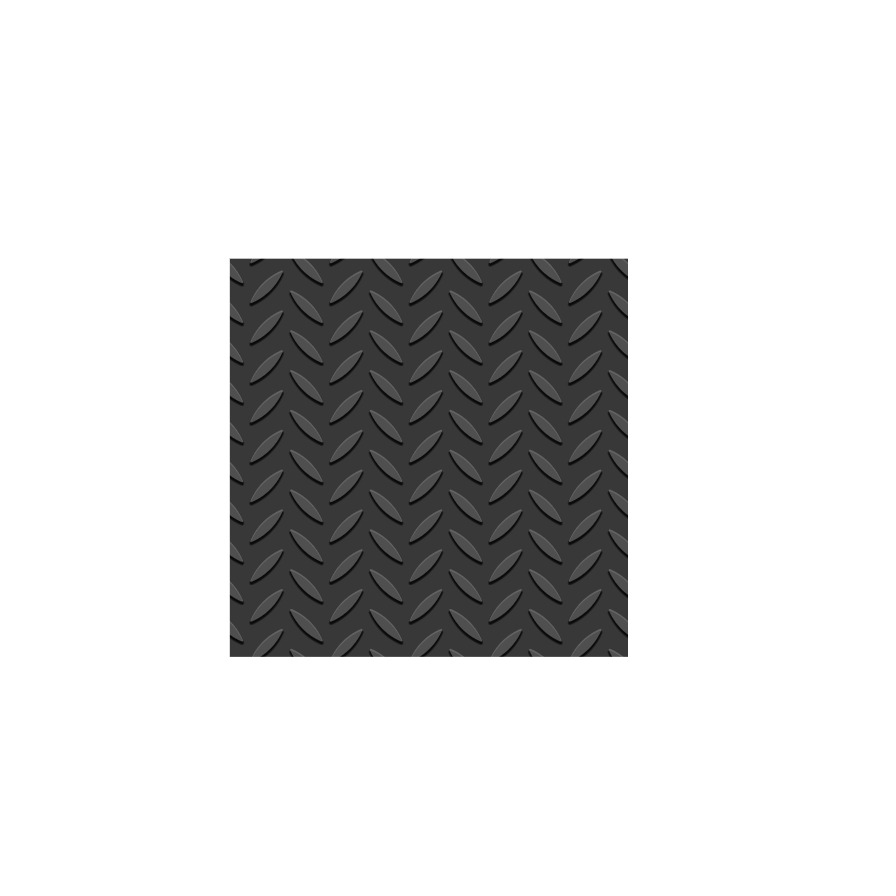
This texture is drawn by a Shadertoy shader. Its source:

```glsl
#define PLATE_LOW vec2(0.2565, 0.2669)  // lower left corner of the plate
#define PLATE_SIZE 0.4444               // side of the plate, in canvas units
#define REPEATS 5.0                     // column pairs across the plate
#define PHASE vec2(0.462, 0.147)        // centre of the first rising lug
#define LUG vec2(0.27, 0.052)           // half length and half width of a lug
#define ROUNDING 0.013                  // softening of the lug tips
#define HIGHLIGHT 0.022                 // thickness of the lit upper rim
#define SHADOW_DROP 0.030               // downward offset of the shadow
#define SHADOW_SOFT 0.026               // blur of the shadow

const vec3 BACKGROUND = vec3(1.0);
const vec3 STEEL = vec3(0.22);
const vec3 LUG_FACE = vec3(0.31);
const vec3 LUG_RIM = vec3(0.39);
const vec3 SHADOW = vec3(0.04);

// Distance to a lens made of two arcs, its long axis along x
float lensDistance(vec2 p, vec2 halfSize) {
    p = abs(p);
    float radius = dot(halfSize, halfSize) / (2.0 * halfSize.y);
    float offset = radius - halfSize.y;
    bool nearTip = (p.x - halfSize.x) * offset > p.y * halfSize.x;
    return nearTip ? length(p - vec2(halfSize.x, 0.0))
                   : length(p + vec2(0.0, offset)) - radius;
}

// Distance to a lug leaning right (lean = 1) or left (lean = -1)
float lugDistance(vec2 p, float lean) {
    p.x *= lean;
    vec2 turned = vec2(p.x + p.y, p.y - p.x) * sqrt(0.5);
    return lensDistance(turned, LUG) - ROUNDING;
}

float coverage(float dist, float pixel) {
    return clamp(0.5 - dist / pixel, 0.0, 1.0);
}

// Alternating columns of lugs, every second one shifted by half a step
vec3 treadPlate(vec2 p, float pixel) {
    p -= PHASE;
    float column = floor(p.x * 2.0 + 0.5);
    float odd = mod(column, 2.0);
    float lean = 1.0 - 2.0 * odd;
    vec2 local = vec2(p.x - 0.5 * column,
                      mod(p.y - 0.25 * odd + 0.25, 0.5) - 0.25);

    float body = coverage(lugDistance(local, lean), pixel);
    float face = coverage(lugDistance(local + vec2(0.0, HIGHLIGHT), lean), pixel);
    float fall = lugDistance(local + vec2(0.0, SHADOW_DROP), lean);
    float shade = 1.0 - smoothstep(-0.3 * SHADOW_SOFT, SHADOW_SOFT, fall);

    vec3 color = mix(STEEL, SHADOW, shade);
    return mix(color, mix(LUG_RIM, LUG_FACE, face), body);
}

void mainImage(out vec4 fragColor, in vec2 fragCoord) {
    vec2 uv = fragCoord / iResolution.xy;
    float pixel = 1.0 / min(iResolution.x, iResolution.y);

    // Plate pattern in units of one column pair
    float scale = REPEATS / PLATE_SIZE;
    vec3 plate = treadPlate((uv - PLATE_LOW) * scale, pixel * scale);

    // Square cut of the plate on the plain background
    vec2 edge = abs(uv - PLATE_LOW - 0.5 * PLATE_SIZE) - 0.5 * PLATE_SIZE;
    float inside = coverage(max(edge.x, edge.y), pixel);
    fragColor = vec4(mix(BACKGROUND, plate, inside), 1.0);
}
```
